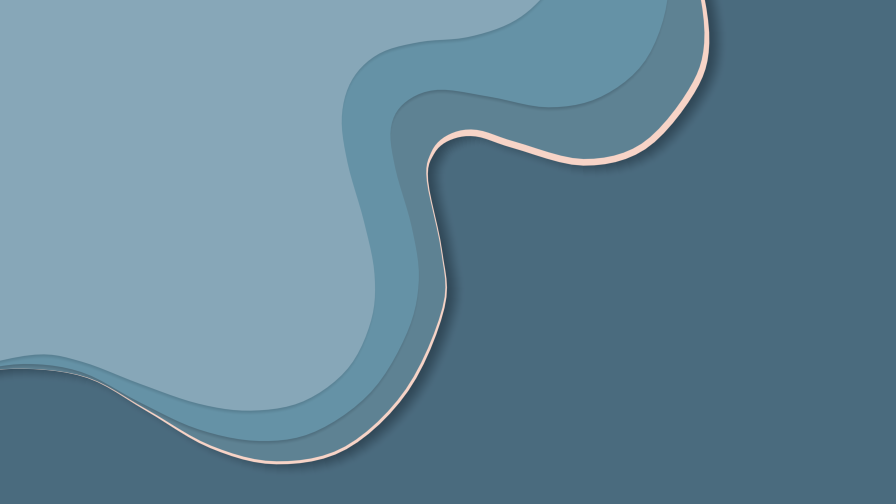
This background is drawn by a Shadertoy shader. Its source:

```glsl
// Layered paper waves: three flat sheets spread from the upper left over slate blue.
// Each sheet edge is a Catmull-Rom spline, turned into a signed distance that
// drives the fill, the soft drop shadow and a pale rim of varying width.

const int POINTS = 22;          // control points per edge, first and last are guides
const int FINE_STEPS = 6;       // straight pieces per span close to the edge
const float HEIGHT = 432.0;     // canvas height in design units
const float REACH = 24.0;       // farthest distance at which an edge has any effect

const vec3 SLATE      = vec3(0.292, 0.418, 0.494);
const vec3 GREY_TEAL  = vec3(0.370, 0.510, 0.576);
const vec3 TEAL       = vec3(0.396, 0.573, 0.651);
const vec3 PALE_BLUE  = vec3(0.530, 0.655, 0.722);
const vec3 BLUSH      = vec3(0.970, 0.830, 0.780);
const vec3 DEEP_SHADE = vec3(0.120, 0.190, 0.240);

const vec2 INNER_EDGE[POINTS] = vec2[POINTS](
    vec2(-70, 100), vec2(-30, 115), vec2(30, 128), vec2(70, 122), vec2(120, 103),
    vec2(170, 86), vec2(215, 80), vec2(260, 88), vec2(298, 116), vec2(318, 157),
    vec2(321, 197), vec2(312, 242), vec2(298, 292), vec2(293, 332), vec2(302, 364),
    vec2(325, 386), vec2(360, 396), vec2(400, 400), vec2(437, 412), vec2(463, 432),
    vec2(485, 462), vec2(500, 502));

const vec2 MIDDLE_EDGE[POINTS] = vec2[POINTS](
    vec2(-70, 102), vec2(-30, 112), vec2(20, 120), vec2(70, 113), vec2(120, 87),
    vec2(170, 64), vec2(222, 54), vec2(270, 62), vec2(318, 96), vec2(349, 147),
    vec2(359, 192), vec2(353, 237), vec2(339, 287), vec2(335, 322), vec2(347, 344),
    vec2(375, 355), vec2(420, 349), vec2(470, 340), vec2(515, 349), vec2(553, 380),
    vec2(572, 432), vec2(566, 480));

const vec2 OUTER_EDGE[POINTS] = vec2[POINTS](
    vec2(-70, 103), vec2(-30, 111), vec2(20, 116), vec2(75, 108), vec2(125, 80),
    vec2(180, 48), vec2(237, 34), vec2(297, 47), vec2(350, 97), vec2(381, 168),
    vec2(379, 217), vec2(367, 277), vec2(372, 300), vec2(386, 312), vec2(408, 315),
    vec2(440, 305), vec2(500, 290), vec2(553, 304), vec2(595, 352), vec2(608, 395),
    vec2(599, 455), vec2(580, 500));

// x: signed distance, negative on the upper left side; y: span position; zw: outward normal
vec4 edgeInfo(vec2 p, vec2 pts[POINTS]) {
    float nearest = 1e9, along = 0.0, side = 1.0;
    vec2 piece = vec2(1.0), offset = vec2(0.0);
    vec2 p0 = pts[0], p1 = pts[1], p2 = pts[2], a = p1;
    for (int i = 3; i < POINTS; i++) {
        vec2 p3 = pts[i];
        // Spans out of reach need only their chord
        vec2 outside = abs(p - 0.5 * (p1 + p2)) - 0.5 * abs(p2 - p1);
        int steps = max(outside.x, outside.y) < REACH ? FINE_STEPS : 1;
        vec2 c1 = 0.5 * (p2 - p0);
        vec2 c2 = p0 - 2.5 * p1 + 2.0 * p2 - 0.5 * p3;
        vec2 c3 = 1.5 * (p1 - p2) + 0.5 * (p3 - p0);
        for (int k = 1; k <= steps; k++) {
            float t = float(k) / float(steps);
            vec2 b = p1 + t * (c1 + t * (c2 + t * c3));
            vec2 ab = b - a, ap = p - a;
            float h = clamp(dot(ap, ab) / dot(ab, ab), 0.0, 1.0);
            vec2 gap = ap - ab * h;
            float d2 = dot(gap, gap);
            if (d2 < nearest) {
                nearest = d2;
                along = float(i - 2) + t + (h - 1.0) / float(steps);
                piece = ab;
                offset = gap;
            }
            // Each crossing of a rightward ray flips the side
            bool crosses = (a.y > p.y) != (b.y > p.y);
            if (crosses && ap.x < ab.x * ap.y / ab.y) side = -side;
            a = b;
        }
        p0 = p1; p1 = p2; p2 = p3;
    }
    vec2 normal = normalize(4.0 * normalize(vec2(piece.y, -piece.x)) + side * offset);
    return vec4(side * sqrt(nearest), along, normal);
}

// Smooth coverage of the region with negative distance
float cover(float d, float pixel) {
    return 1.0 - smoothstep(-0.7 * pixel, 0.7 * pixel, d);
}

// Shadow of an edge moved by the drop vector
vec3 castShadow(vec3 color, vec4 edge, vec2 drop, vec2 blur, float strength) {
    float d = edge.x - dot(drop, edge.zw);
    return mix(color, DEEP_SHADE, strength * (1.0 - smoothstep(blur.x, blur.y, d)));
}

// Rim swells along the lower bend and again along the upper right bend
float rimWidth(float along) {
    float lower = 2.6 * smoothstep(2.0, 6.0, along) * (1.0 - 0.65 * smoothstep(8.0, 10.0, along));
    float upper = 4.8 * smoothstep(10.5, 14.0, along) * (1.0 - 0.55 * smoothstep(18.0, 20.0, along));
    return lower + upper;
}

// Lays a sheet with a short shadow over the sheet below it
vec3 laySheet(vec3 below, vec3 sheet, vec4 edge, float strength, float pixel) {
    vec3 shaded = castShadow(below, edge, vec2(0, -3), vec2(-4, 1.5), strength);
    return mix(shaded, sheet, cover(edge.x, pixel));
}

void mainImage(out vec4 fragColor, in vec2 fragCoord) {
    float pixel = HEIGHT / iResolution.y;
    vec2 p = fragCoord * pixel;
    fragColor = vec4(SLATE, 1.0);

    // Outer sheet with its wide shadow and blush rim
    vec4 outer = edgeInfo(p, OUTER_EDGE);
    if (outer.x > REACH) return;
    vec3 color = castShadow(SLATE, outer, vec2(8, -3), vec2(-9, 8), 0.6);
    color = mix(color, BLUSH, cover(outer.x, pixel));
    color = mix(color, GREY_TEAL, cover(outer.x + rimWidth(outer.y), pixel));

    // Middle and inner sheets
    float onOuter = cover(outer.x, pixel);
    if (onOuter > 0.0) {
        vec4 middle = edgeInfo(p, MIDDLE_EDGE);
        color = laySheet(color, TEAL, middle, 0.28 * onOuter, pixel);
        vec4 inner = edgeInfo(p, INNER_EDGE);
        color = laySheet(color, PALE_BLUE, inner, 0.22 * cover(middle.x, pixel), pixel);
    }
    fragColor = vec4(color, 1.0);
}
```
